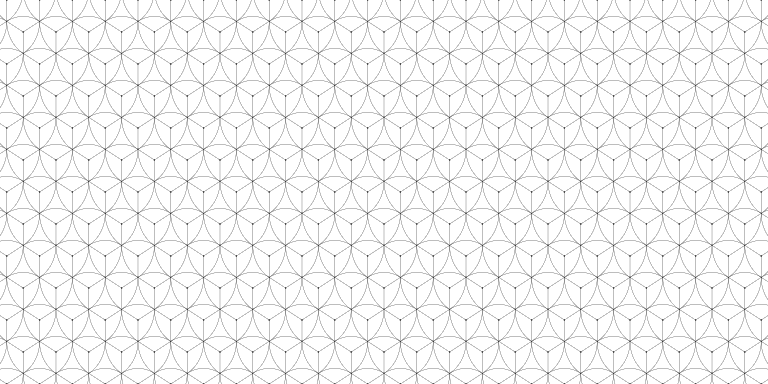
Give the GLSL for this pattern, as a Shadertoy shader.

```glsl
// Hairline lattice of bulging triangles, each holding a three-armed Y with a
// small dot at its hub. Alternate rows shift by half a column; each pixel sums
// the ink of nearby motifs, built from ellipse and segment distances.

const float ROW = 1.0 / 12.0;        // row spacing, in canvas heights
const float COLUMN = 0.08542;        // column spacing
const float LINE_WIDTH = 0.00075;
const float DOT_RADIUS = 0.0018;
const vec3 PAPER = vec3(1.0);
const vec3 INK = vec3(0.1);

// Share of a pixel covered by a line; stays correct below one pixel of width.
float lineCoverage(float dist, float width, float pixel) {
    float upper = min(dist + 0.5 * pixel, 0.5 * width);
    float lower = max(dist - 0.5 * pixel, -0.5 * width);
    return max(upper - lower, 0.0) / pixel;
}

float discCoverage(float dist, float radius, float pixel) {
    return clamp(0.5 + (radius - dist) / pixel, 0.0, 1.0);
}

// Distance to a spoke running from the origin to its tip.
float spokeDistance(vec2 p, vec2 tip) {
    float along = clamp(dot(p, tip) / dot(tip, tip), 0.0, 1.0);
    return length(p - tip * along);
}

// Approximate signed distance to an ellipse: implicit value over gradient.
float ellipseDistance(vec2 p, float radius, float stretch) {
    vec2 scale = vec2(1.0, 1.0 / stretch);
    vec2 q = p * scale;
    float len = max(length(q), 1e-5);
    return (len - radius) * len / max(length(q * scale), 1e-5);
}

// Transparency left after drawing one motif centred on its dot.
float motifClearance(vec2 p, vec2 spacing, float pixel) {
    float stretch = spacing.y / (spacing.x * 0.5 * sqrt(3.0));
    float outline = -1.0;
    float spokes = 1.0;
    for (int i = 0; i < 3; i++) {
        float side = float(i - 1);
        vec2 corner = vec2(0.5 * side, abs(side) - 2.0 / 3.0) * spacing;
        outline = max(outline, ellipseDistance(p - corner, spacing.x, stretch));
        spokes = min(spokes, spokeDistance(p, corner));
    }
    return (1.0 - lineCoverage(outline, LINE_WIDTH, pixel))
         * (1.0 - lineCoverage(spokes, LINE_WIDTH, pixel))
         * (1.0 - discCoverage(length(p), DOT_RADIUS, pixel));
}

// Combine the motifs of the three nearest rows and columns.
float latticeClearance(vec2 p, vec2 spacing, float pixel) {
    float clearance = 1.0;
    float nearestRow = floor(p.y / spacing.y + 0.5);
    for (int j = -1; j <= 1; j++) {
        float row = nearestRow + float(j);
        float shift = 0.5 * mod(row + 1.0, 2.0);
        float nearestColumn = floor(p.x / spacing.x - shift + 0.5);
        for (int i = -1; i <= 1; i++) {
            vec2 hub = vec2(nearestColumn + float(i) + shift, row) * spacing;
            clearance *= motifClearance(p - hub, spacing, pixel);
        }
    }
    return clearance;
}

void mainImage(out vec4 fragColor, in vec2 fragCoord) {
    // Canvas heights, measured from the middle of the lower edge.
    vec2 p = (fragCoord - vec2(0.5 * iResolution.x, 0.0)) / iResolution.y;
    float clearance = latticeClearance(p, vec2(COLUMN, ROW), 1.0 / iResolution.y);
    fragColor = vec4(mix(INK, PAPER, clearance), 1.0);
}
```
